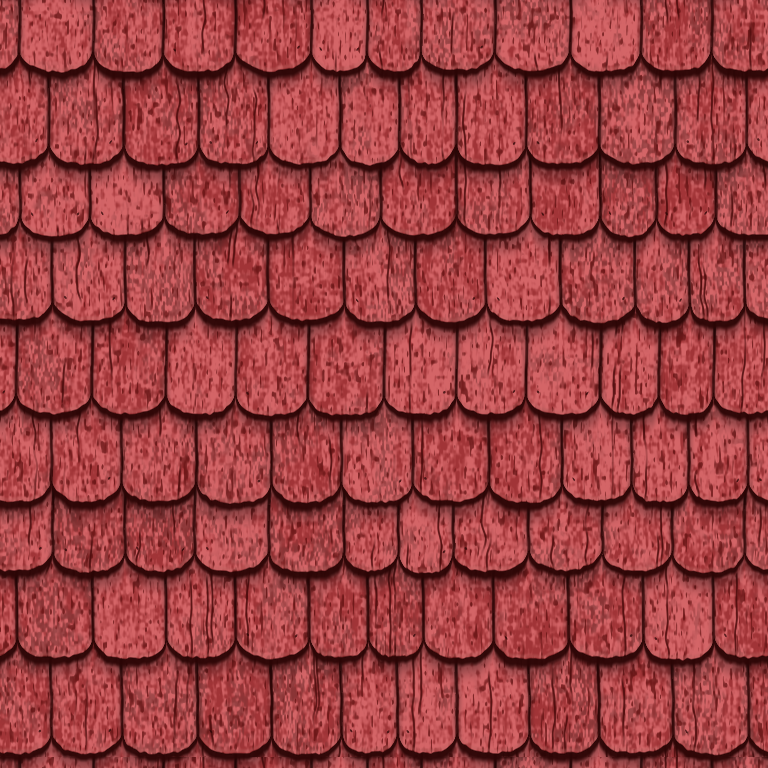
This texture is drawn by a three.js fragment shader. Its source:

```glsl
// Weathered red wooden shingles: nine uneven courses of eleven round-ended tiles.
// Each pixel finds its course, tests the curved lip, then takes the tile there
// or the one behind it, shaded with grain, cracks, seams and the shadow from above.

#define ROWS 9
#define COLS 11.0
#define NARROW 0.775        // width of the two slim tiles in each course
#define LIP_DEPTH 0.033     // height of the rounded end
#define SEAM 0.0031         // half width of the gap between tiles
#define SHADOW_DROP 0.012   // reach of the darkest shadow below a lip
#define ROSE vec3(0.83, 0.395, 0.405)
#define CRIMSON vec3(0.63, 0.205, 0.215)
#define WEATHERED vec3(0.48, 0.205, 0.205)
#define MAROON vec3(0.36, 0.05, 0.05)
#define SHADOW vec3(0.17, 0.02, 0.02)

varying vec2 vUv;

struct Tile {
  vec2 id;
  float u;       // -0.5 to 0.5 across the tile
  float width;   // in canvas units
  float lip;     // height of the lower edge above the course base
};

float hash(vec2 p) {
  vec3 q = fract(p.xyx * vec3(0.1031, 0.1030, 0.0973));
  q += dot(q, q.yzx + 33.33);
  return fract((q.x + q.y) * q.z);
}

float noise(vec2 p) {
  vec2 i = floor(p), f = fract(p);
  f = f * f * (3.0 - 2.0 * f);
  return mix(mix(hash(i), hash(i + vec2(1.0, 0.0)), f.x),
             mix(hash(i + vec2(0.0, 1.0)), hash(i + vec2(1.0, 1.0)), f.x), f.y);
}

// Tile of one course under a point, with staggered start and a slim pair
Tile tileAt(vec2 p, float row) {
  Tile t;
  float units = COLS - 2.0 + 2.0 * NARROW;
  float stagger = mod(row + step(2.5, row), 2.0);
  float slim = row > 2.5 && row < 6.5 ? 8.0 : 4.0;
  float wobble = 0.002 * (noise(vec2(p.y * 45.0, row * 7.0)) - 0.5);
  float x = fract(p.x - mix(0.0664, 0.0247, stagger) + wobble) * units;
  float isSlim = step(slim, x) * step(x, slim + 2.0 * NARROW);
  float q = x + clamp(x - slim, 0.0, 2.0 * NARROW) * (1.0 / NARROW - 1.0);
  q += 0.03 * sin(q * 6.28318 * 3.0 / COLS + row * 2.0);
  t.id = vec2(mod(floor(q), COLS), row);
  t.u = fract(q) - 0.5;
  t.width = mix(1.0, NARROW, isSlim) / units;
  float bend = pow(abs(2.0 * t.u), mix(2.0, 3.2, hash(t.id + 3.7)));
  float chips = 0.003 * noise(vec2(t.u * 16.0 + t.id.x * 19.0, row * 5.0));
  t.lip = LIP_DEPTH * (1.0 - sqrt(1.0 - 0.97 * bend)) + 0.004 * hash(t.id + 8.1) + chips;
  return t;
}

// Painted wood: streaks, speckles, faded blotches, cracks and nail holes
vec3 woodColor(Tile t, float y, float rise) {
  float seed = hash(t.id + 1.3);
  vec2 local = vec2(t.u * t.width, y);
  vec2 p = local + vec2(seed * 5.0 + 1.0, hash(t.id + 5.9) * 3.0);
  float streak = noise(p * vec2(300.0, 38.0));
  float fine = noise(p * vec2(430.0, 170.0));
  float speck = noise(p * vec2(240.0, 210.0) + 31.0);
  float blotch = noise(p * vec2(38.0, 28.0)) * 0.65 + noise(p * 85.0) * 0.35;
  float tone = 0.35 * streak + 0.3 * fine + 0.35 * speck;
  tone += 0.28 * (blotch - 0.5) + 0.2 * (seed - 0.5) + 0.06;
  vec3 col = mix(CRIMSON, ROSE, smoothstep(0.28, 0.72, tone));
  float fade = smoothstep(0.48, 0.8, blotch * 0.75 + hash(t.id + 9.2) * 0.35);
  col = mix(col, WEATHERED, 0.6 * fade * smoothstep(0.75, 0.3, fine));
  float pits = smoothstep(0.68, 0.92, noise(p * vec2(310.0, 100.0) + 70.0));
  col = mix(col, MAROON, 0.7 * pits);
  for (int i = 0; i < 3; i++) {
    vec2 key = t.id + float(i) * 13.7 + 2.1;
    float path = (hash(key) - 0.5) * 0.8 * t.width + 0.006 * (noise(p * vec2(1.0, 45.0)) - 0.5);
    float crack = 1.0 - smoothstep(0.0003, 0.0022, abs(local.x - path));
    float span = smoothstep(0.35, 0.6, noise(vec2(y * 22.0, hash(key + 4.0) * 90.0)));
    col = mix(col, MAROON * 0.8, 0.85 * crack * span * step(0.55, hash(key + 6.0)));
  }
  vec2 nail = vec2(abs(local.x) - 0.33 * t.width, rise - 0.024);
  float hole = 1.0 - smoothstep(0.0008, 0.0025, length(nail));
  return mix(col, SHADOW, 0.75 * hole * step(0.65, hash(t.id + sign(t.u) + 20.0)));
}

void main() {
  // Lower edges of the courses, from the bottom up
  mat3 bases = mat3(0.0143, 0.138, 0.2513, 0.3424, 0.4557, 0.5768, 0.6888, 0.7813, 0.9023);
  vec2 p = vUv;
  if (p.y < 0.0143) p.y += 1.0;
  float row = 0.0, base = 0.0143, above = 1.0143;
  for (int i = 0; i < ROWS; i++) {
    float b = bases[i / 3][i - i / 3 * 3];
    if (p.y >= b) { row = float(i); base = b; }
    else above = min(above, b);
  }

  // Front tile, or the course behind it seen below the lip
  float count = float(ROWS);
  Tile tile = tileAt(p, row);
  float rise = p.y - base - tile.lip;
  float gap = -rise;
  if (rise < 0.0) {
    tile = tileAt(p, mod(row + count - 1.0, count));
    rise = 0.08;
  } else {
    gap = above + tileAt(p, mod(row + 1.0, count)).lip - p.y;
  }
  vec3 col = woodColor(tile, p.y, rise);

  // Worn rim and dark lower edge
  float rim = smoothstep(0.001, 0.004, rise) * (1.0 - smoothstep(0.004, 0.009, rise));
  col = mix(col, vec3(0.73, 0.38, 0.37), 0.4 * rim);
  col = mix(SHADOW, col, smoothstep(0.0, 0.0028, rise));

  // Seams between tiles
  float side = (0.5 - abs(tile.u)) * tile.width;
  col *= mix(0.8, 1.0, smoothstep(0.0, 0.009, side));
  float seamDepth = mix(0.75, 1.0, noise(vec2(p.y * 35.0, tile.id.x * 9.0 + row)));
  col = mix(col, SHADOW, seamDepth * (1.0 - smoothstep(0.0006, SEAM, side)));

  // Shadow cast by the course above
  float reach = SHADOW_DROP * mix(0.7, 1.35, noise(p * vec2(18.0, 12.0)));
  col *= mix(0.62, 1.0, smoothstep(0.0, 0.036, gap));
  col = mix(col, SHADOW, 0.93 * (1.0 - smoothstep(0.35 * reach, reach, gap)));
  gl_FragColor = vec4(col, 1.0);
}
```
